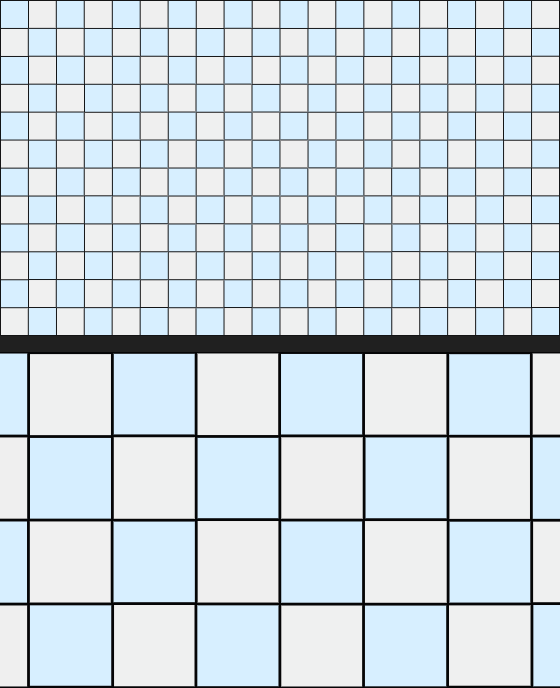
Top: the whole. Bottom: its middle third, enlarged.
Reproduce this pattern procedurally as a Shadertoy shader.

```glsl
// A checkerboard of pale blue and light grey squares ruled with thin dark lines.
// Cell parity picks the fill; box-filtered distances to the nearest grid lines
// draw the rules, with a slight hashed offset on each segment.

const vec2  GRID        = vec2(20.0, 12.0);        // cells across and down
const float LINE_WIDTH  = 0.0335;                  // in cells
const float LINE_JITTER = 0.010;                   // segment offset, in cells
const float TINT_JITTER = 0.004;                   // fill variation per cell
const vec3  BLUE        = vec3(0.843, 0.937, 1.0);
const vec3  GREY        = vec3(0.938, 0.940, 0.940);
const vec3  INK         = vec3(0.02, 0.02, 0.025);

// Sine-free hash, 0 to 1
float hash21(vec2 p) {
    vec3 q = fract(vec3(p.xyx) * 0.1031);
    q += dot(q, q.yzx + 33.33);
    return fract((q.x + q.y) * q.z);
}

// Share of a pixel covered by a line whose centre is d away
float lineCoverage(float d, float pixel) {
    float halfLine = 0.5 * LINE_WIDTH;
    float nearEnd = max(d - 0.5 * pixel, -halfLine);
    float farEnd  = min(d + 0.5 * pixel, halfLine);
    return clamp((farEnd - nearEnd) / pixel, 0.0, 1.0);
}

// Offset of one line segment; the outer border stays straight
float segmentOffset(float line, float segment, float count, float seed) {
    float inside = step(0.5, line) * step(line, count - 0.5);
    return inside * LINE_JITTER * (hash21(vec2(line, segment) + seed) - 0.5);
}

void mainImage(out vec4 fragColor, in vec2 fragCoord) {
    // Cell space, inset by half a line so the border is whole
    vec2 span  = GRID + LINE_WIDTH;
    vec2 pixel = span / iResolution.xy;
    vec2 p     = fragCoord * pixel - 0.5 * LINE_WIDTH;
    vec2 cell  = clamp(floor(p), vec2(0.0), GRID - 1.0);

    // Alternating fills, grey in the lower left corner
    float parity = mod(cell.x + cell.y, 2.0);
    vec3 color = mix(GREY, BLUE, parity);
    color += TINT_JITTER * (hash21(cell + 7.0) - 0.5);

    // Ruled lines
    vec2 line = floor(p + 0.5);
    vec2 offset = vec2(segmentOffset(line.x, cell.y, GRID.x, 13.0),
                       segmentOffset(line.y, cell.x, GRID.y, 57.0));
    vec2 d = abs(p - line - offset);
    float ink = max(lineCoverage(d.x, pixel.x), lineCoverage(d.y, pixel.y));

    fragColor = vec4(mix(color, INK, ink), 1.0);
}
```
